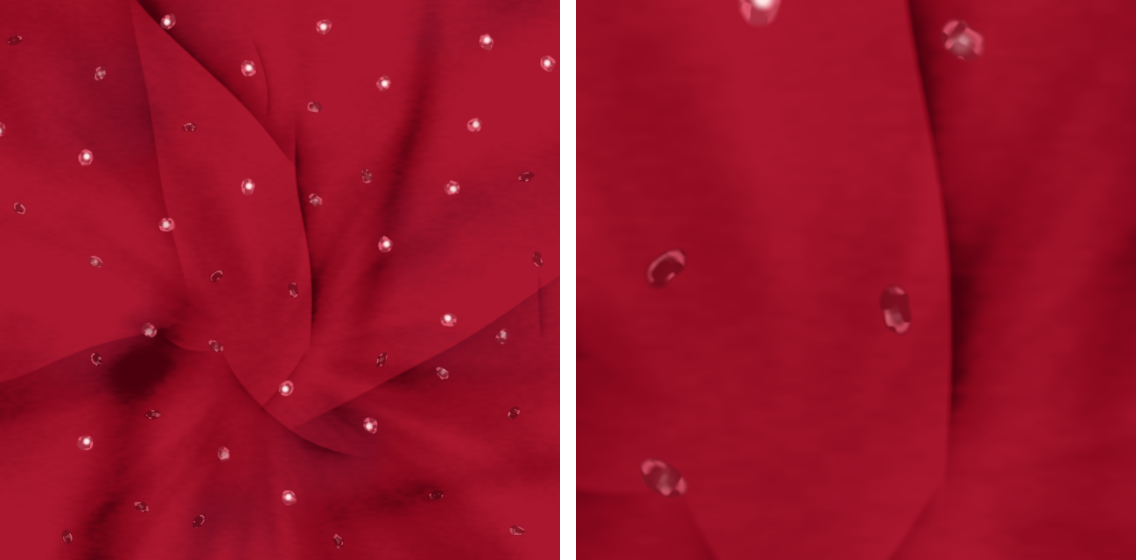
Left, the full canvas; right, a detail of the centre.
Write a WebGL 1 fragment shader that draws this texture.

```glsl
precision highp float;
uniform vec2 u_resolution;
#define SPACING 0.148
#define SEQUIN_RADIUS 0.0168
#define JITTER 0.5
#define SOFT_EDGE 0.005
#define KNOT vec2(0.47, 0.36)
#define GATHER 0.80
#define WEAVE 0.10
#define MOTTLE 0.80
#define BASE_TONE 0.69

const vec3 DEEP = vec3(0.30, 0.0, 0.05);
const vec3 WINE = vec3(0.545, 0.03, 0.112);
const vec3 PLUM = vec3(0.505, 0.045, 0.14);
const vec3 CRIMSON = vec3(0.667, 0.088, 0.178);
const vec3 PINK = vec3(0.87, 0.34, 0.43);
const vec3 GLINT = vec3(1.0, 0.90, 0.90);

float hash(vec2 p) {
  vec3 q = fract(p.xyx * 0.1031);
  q += dot(q, q.yzx + 33.33);
  return fract((q.x + q.y) * q.z);
}
float noise(vec2 p) {
  vec2 i = floor(p), f = fract(p);
  f = f * f * (3.0 - 2.0 * f);
  return mix(mix(hash(i), hash(i + vec2(1, 0)), f.x),
             mix(hash(i + vec2(0, 1)), hash(i + vec2(1, 1)), f.x), f.y);
}
mat2 turn(float a) { return mat2(cos(a), sin(a), -sin(a), cos(a)); }
float fbm(vec2 p) {
  float sum = 0.0, amp = 0.53;
  for (int i = 0; i < 4; i++) {
    sum += amp * noise(p);
    p = 2.0 * turn(0.64) * p + 7.3;
    amp *= 0.5;
  }
  return sum;
}

// Position along a bowed line (x) and signed distance to its left (y)
vec2 bowed(vec2 p, vec2 a, vec2 b, float bow) {
  float len = distance(a, b);
  vec2 dir = (b - a) / len;
  float t = dot(p - a, dir) / len;
  return vec2(t, dot(p - a, vec2(-dir.y, dir.x)) - 4.0 * bow * t * (1.0 - t));
}
float taper(float t) {
  return smoothstep(-0.03, 0.25, t) * (1.0 - smoothstep(0.8, 1.03, t));
}
// Overlapping edge: crisp on one side, shadow fading on the left
float crease(vec2 p, vec2 a, vec2 b, float bow, float width) {
  vec2 l = bowed(p, a, b, bow);
  return taper(l.x) * smoothstep(-0.002, 0.004, l.y) * exp(-max(l.y, 0.0) / width);
}
// Soft valley or ridge
float furrow(vec2 p, vec2 a, vec2 b, float bow, float width) {
  vec2 l = bowed(p, a, b, bow);
  return taper(l.x) * exp(-l.y * l.y / (width * width));
}

float clothTone(vec2 uv) {
  vec2 p = uv + 0.028 * (vec2(noise(uv * 6.0), noise(uv * 6.0 + 31.0)) - 0.5);
  float tone = BASE_TONE + MOTTLE * (fbm(p * 3.5 + 4.0) - 0.5);
  // Broad pleats and fine wrinkles gathered towards the knot
  float r = distance(p, KNOT);
  vec2 dir = (p - KNOT) / max(r, 0.01);
  float pleat = noise(dir * 4.0 + r * 1.7 + 20.0) - 0.5;
  float wrinkle = noise(dir * 11.0 + p * 5.0) - 0.5;
  tone += (GATHER * pleat + 0.22 * wrinkle) * smoothstep(0.04, 0.25, r);
  // Large folds
  tone -= 0.85 * crease(p, vec2(0.18, 1.08), vec2(0.55, 0.68), 0.0, 0.045);
  tone -= 0.95 * crease(p, vec2(0.515, 0.80), vec2(0.558, 0.36), 0.012, 0.028);
  tone -= 0.42 * crease(p, vec2(0.34, 0.44), vec2(0.23, 1.05), 0.01, 0.05);
  tone -= 0.55 * crease(p, vec2(0.68, 0.185), vec2(0.40, 0.39), 0.055, 0.025);
  tone -= 0.50 * crease(p, vec2(1.10, 0.58), vec2(0.50, 0.22), 0.015, 0.10);
  tone -= 0.40 * crease(p, vec2(0.34, 0.44), vec2(-0.15, 0.30), 0.02, 0.06);
  tone -= 0.60 * crease(p, vec2(0.45, 0.95), vec2(0.465, 0.78), 0.005, 0.007);
  tone -= 0.55 * crease(p, vec2(0.96, 0.55), vec2(0.965, 0.39), 0.0, 0.007);
  tone -= 0.45 * crease(p, vec2(0.56, 0.39), vec2(0.46, 0.26), 0.01, 0.015);
  tone -= 0.40 * crease(p, vec2(0.40, 0.38), vec2(0.28, 0.42), 0.015, 0.025);
  tone -= 0.85 * furrow(p, vec2(0.36, 0.56), vec2(0.14, -0.18), -0.03, 0.06);
  tone -= 0.50 * furrow(p, vec2(0.80, 1.10), vec2(0.63, 0.34), 0.01, 0.03);
  tone -= 0.40 * furrow(p, vec2(0.41, 0.30), vec2(0.34, -0.10), 0.0, 0.035);
  tone -= 0.32 * furrow(p, vec2(0.50, 0.06), vec2(1.10, 0.20), 0.01, 0.035);
  tone += 0.28 * furrow(p, vec2(0.72, 0.80), vec2(0.50, 0.22), 0.01, 0.045);
  // Fine horizontal threads and grain
  float threads = noise(uv * vec2(80.0, 200.0)) + 0.6 * noise(uv * 110.0 + 9.0);
  return tone + WEAVE * (threads - 0.8);
}

vec3 addSequin(vec3 cloth, vec2 uv) {
  vec2 q = turn(0.55) * uv / SPACING;
  q.x += 0.5 * mod(floor(q.y), 2.0);
  vec2 cell = floor(q) + 50.0;
  vec2 offset = vec2(hash(cell), hash(cell + 17.0)) - 0.5;
  vec2 f = (fract(q) - 0.5 - JITTER * offset) * SPACING;
  f = turn(6.28 * hash(cell + 41.0)) * f;
  float shine = smoothstep(0.2, 0.75, hash(cell + 73.0));
  float d = length(f / vec2(1.0, mix(0.62, 0.88, shine)));
  d += 0.004 * (noise(f * 120.0 + cell * 5.0) - 0.5);
  // Disc, broken bright rim and off-centre glint
  float disc = 1.0 - smoothstep(SEQUIN_RADIUS - SOFT_EDGE, SEQUIN_RADIUS, d);
  float rim = 1.0 - smoothstep(0.0, 0.005, abs(d - 0.65 * SEQUIN_RADIUS));
  float chips = smoothstep(0.35, 0.75, noise(f * 180.0 + cell * 9.0));
  float spot = 1.0 - smoothstep(0.002, 0.009, length(f - 0.006 * offset));
  vec3 foil = mix(cloth * 0.78, PINK, shine * (0.45 + 0.45 * chips));
  foil = mix(foil, PINK, rim * chips * 0.75);
  foil = mix(foil, GLINT, spot * mix(0.6 * chips, 1.0, shine) * (0.3 + 0.7 * shine));
  return mix(cloth, foil, disc);
}

void main() {
  vec2 uv = gl_FragCoord.xy / min(u_resolution.x, u_resolution.y);
  float tone = clothTone(uv);
  vec3 shade = mix(WINE, PLUM, smoothstep(0.4, 0.7, noise(uv * 5.0 + 60.0)));
  vec3 color = mix(DEEP, shade, smoothstep(-0.25, 0.35, tone));
  color = mix(color, CRIMSON, smoothstep(0.22, 0.98, tone));
  gl_FragColor = vec4(addSequin(color, uv), 1.0);
}
```
